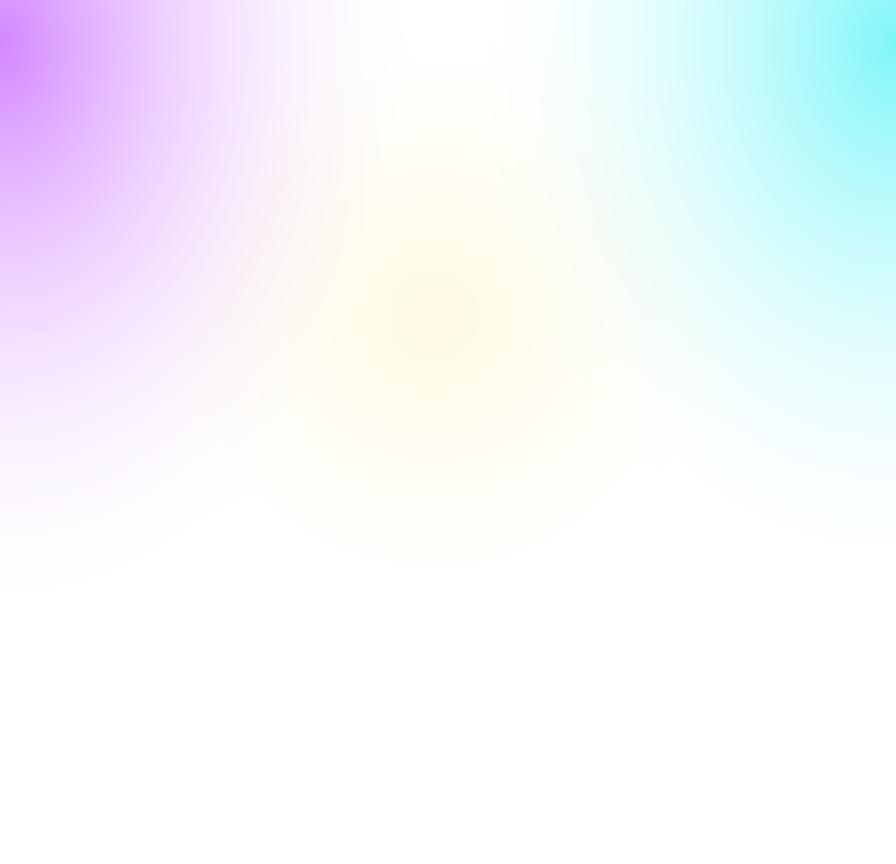
This background is drawn by a Shadertoy shader. Its source:

```glsl
// Soft pastel backdrop: violet and cyan glows in the upper corners and a
// faint cream glow between them, over white. Each glow is an elliptical
// radial falloff that tints the paper colour towards its own hue.

// Tints at the heart of each glow
const vec3 PAPER  = vec3(1.0, 1.0, 1.0);
const vec3 VIOLET = vec3(0.83, 0.53, 1.0);
const vec3 CYAN   = vec3(0.50, 0.965, 0.975);
const vec3 CREAM  = vec3(1.0, 0.983, 0.895);

// Centres and radii as fractions of the canvas
const vec2 VIOLET_CENTER = vec2(0.0, 0.95);
const vec2 VIOLET_RADII  = vec2(0.47, 0.67);
const vec2 CYAN_CENTER   = vec2(1.0, 0.95);
const vec2 CYAN_RADII    = vec2(0.48, 0.64);
const vec2 CREAM_CENTER  = vec2(0.484, 0.634);
const vec2 CREAM_RADII   = vec2(0.35, 0.363);

// Falloff exponents: higher values fade sooner
const float CORNER_FALLOFF = 1.85;
const float CREAM_FALLOFF  = 1.35;

// Strength is 1 at the centre and reaches 0 on the ellipse
float glow(vec2 uv, vec2 center, vec2 radii, float falloff) {
    float reach = length((uv - center) / radii);
    return pow(max(1.0 - reach, 0.0), falloff);
}

// Multiplies a colour by a tint of the given strength
vec3 tint(vec3 base, vec3 hue, float strength) {
    return base * mix(vec3(1.0), hue, strength);
}

void mainImage(out vec4 fragColor, in vec2 fragCoord) {
    vec2 uv = fragCoord / iResolution.xy;
    vec3 color = PAPER;

    // Central warmth
    color = tint(color, CREAM, glow(uv, CREAM_CENTER, CREAM_RADII, CREAM_FALLOFF));

    // Upper corners
    color = tint(color, VIOLET, glow(uv, VIOLET_CENTER, VIOLET_RADII, CORNER_FALLOFF));
    color = tint(color, CYAN, glow(uv, CYAN_CENTER, CYAN_RADII, CORNER_FALLOFF));

    fragColor = vec4(color, 1.0);
}
```
